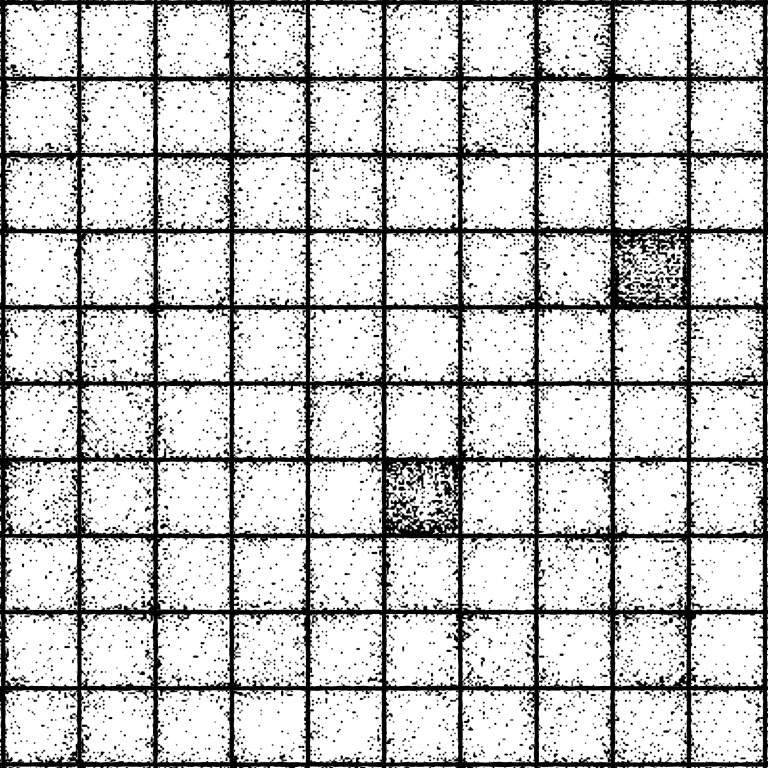
A WebGL 2 fragment shader for this pattern:

```glsl
#version 300 es
precision highp float;
// Ten by ten grid of white tiles with heavy black lines and speckled, worn edges.

uniform vec2 u_resolution;
out vec4 outColor;

float hash(vec2 p) {
    return fract(sin(dot(p, vec2(127.1, 311.7))) * 43758.5453);
}

float valueNoise(vec2 p) {
    vec2 i = floor(p);
    vec2 f = fract(p);
    f = f * f * (3.0 - 2.0 * f);
    return mix(mix(hash(i), hash(i + vec2(1.0, 0.0)), f.x),
               mix(hash(i + vec2(0.0, 1.0)), hash(i + vec2(1.0, 1.0)), f.x), f.y);
}

// Canvas position to tile units, with a line on every integer.
vec2 toTiles(vec2 uv) {
    return (uv - vec2(0.0042, 0.0046)) / 0.0992;
}

// Chance that a grain of ink lands at this place.
float speckDensity(vec2 uv) {
    vec2 tile = toTiles(uv);
    vec2 id = floor(tile);
    vec2 local = fract(tile);
    vec2 gap = max(min(local, 1.0 - local) - 0.03, 0.0);

    // Wear gathers along the sides and in the corners.
    vec2 fall = exp(-gap / 0.075);
    float edge = fall.x + fall.y - 0.5 * fall.x * fall.y;

    // Each tile has its own tone, with uneven patches inside it.
    float tone = pow(hash(id + 17.3), 4.0);
    float patches = 0.35 + 1.3 * valueNoise(tile * 3.5 + 40.0);
    float density = 0.018 + patches * (0.36 * edge * (0.8 + 0.5 * tone) + 0.07 * tone);

    // Two tiles are worn almost all over.
    bool heavy = id == vec2(8.0, 6.0) || id == vec2(5.0, 3.0);
    return heavy ? density + 0.22 + 0.2 * smoothstep(0.05, 0.3, length(local - 0.5)) : density;
}

// Grains on a fine lattice, blended between neighbours for soft edges.
float speckles(vec2 uv) {
    vec2 p = uv * 400.0;
    vec2 base = floor(p);
    vec2 f = p - base;
    float ink = 0.0;
    for (int k = 0; k < 4; k++) {
        vec2 corner = vec2(k & 1, k >> 1);
        vec2 grain = base + corner;
        vec2 weight = mix(1.0 - f, f, corner);
        float present = step(hash(grain), speckDensity(grain / 400.0));
        float strength = 0.55 + 0.6 * hash(grain + 71.9);
        ink += weight.x * weight.y * present * strength;
    }
    return smoothstep(0.08, 0.8, ink);
}

// Straight grid lines with slightly rough sides.
float gridLines(vec2 uv) {
    vec2 tile = toTiles(uv);
    vec2 dist = abs(tile - round(tile)) * 0.0992;
    float halfWidth = 0.0029 + 0.0012 * (valueNoise(uv * 220.0) - 0.5);
    float soft = max(0.7 / min(u_resolution.x, u_resolution.y), 0.0006);
    return 1.0 - smoothstep(halfWidth - soft, halfWidth + soft, min(dist.x, dist.y));
}

void main() {
    vec2 uv = gl_FragCoord.xy / u_resolution;
    float ink = max(gridLines(uv), speckles(uv));
    outColor = vec4(vec3(1.0 - ink), 1.0);
}
```
